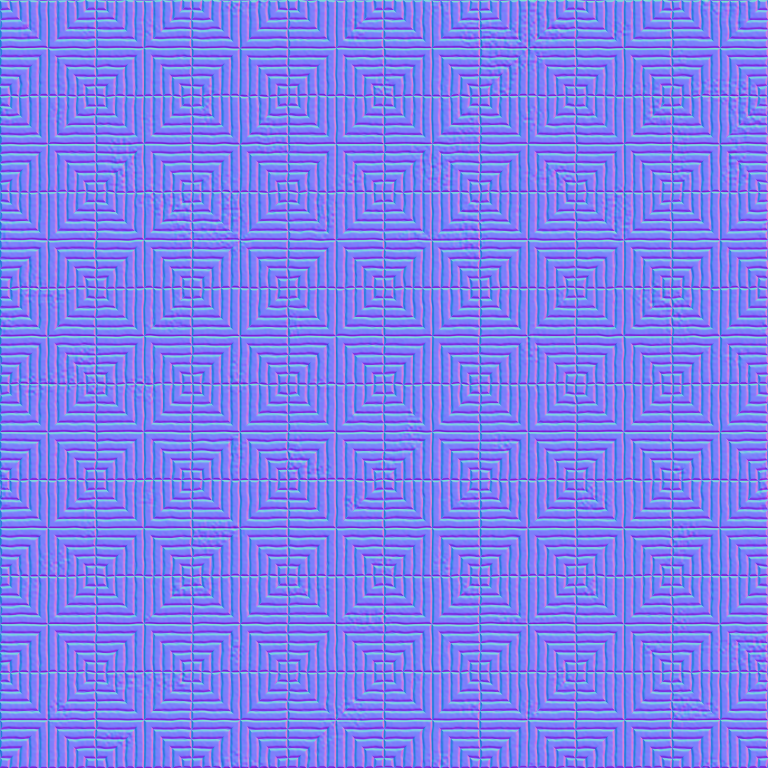
A Shadertoy shader for this texture map:

```glsl
// Tangent-space normal map of square tiles carved with nested square grooves.
// A wrapping height field (grooves, tile joints, worn patches) is sampled by
// finite differences, and the slopes are encoded as a colour.

const float REPEATS = 8.0;        // square motifs across and down
const float RING_STEP = 0.1;      // ring spacing, in motif widths
const float RING_OFFSET = 0.004;
const float RING_COUNT = 4.0;
const int SAMPLES = 2;            // antialiasing samples per axis

float hash(vec2 p, float seed) {
    vec3 q = fract(vec3(p.xyx) * vec3(0.1031, 0.1030, 0.0973) + seed * 0.137);
    q += dot(q, q.yzx + 33.33);
    return fract((q.x + q.y) * q.z);
}

// Value noise on [0,1] that wraps after a whole number of cells.
float wrapNoise(vec2 uv, float cells, float seed) {
    vec2 p = uv * cells;
    vec2 i = floor(p);
    vec2 f = fract(p);
    f = f * f * (3.0 - 2.0 * f);
    vec2 a = mod(i, cells);
    vec2 b = mod(i + 1.0, cells);
    float low = mix(hash(a, seed), hash(vec2(b.x, a.y), seed), f.x);
    float high = mix(hash(vec2(a.x, b.y), seed), hash(b, seed), f.x);
    return mix(low, high, f.y);
}

// Rounded channel cut along a line at the given distance.
float groove(float dist, float width, float depth) {
    float t = dist / width;
    return -depth * exp(-t * t);
}

float ringDistance(vec2 folded) {
    float m = max(folded.x, folded.y) - RING_OFFSET;
    float ring = clamp(round(m / RING_STEP), 1.0, RING_COUNT);
    return abs(m - ring * RING_STEP);
}

// Joints run through the motif centres and midway between them.
float jointDistance(vec2 folded) {
    vec2 d = min(folded, 0.5 - folded);
    return min(d.x, d.y);
}

// Height in motif widths.
float surfaceHeight(vec2 uv) {
    // Uneven hand-cut edges
    vec2 wobble = vec2(wrapNoise(uv, 72.0, 1.0), wrapNoise(uv, 72.0, 2.0)) - 0.5;
    float chip = wrapNoise(uv, 192.0, 3.0) - 0.5;
    vec2 q = uv * REPEATS + wobble * 0.013;
    vec2 folded = abs(q - round(q));

    float rings = groove(ringDistance(folded) + chip * 0.006, 0.0155, 0.017);
    float joints = groove(jointDistance(folded), 0.012, 0.018);

    // Fine grain, stronger inside scattered worn patches
    float patches = smoothstep(0.68, 0.9, wrapNoise(uv, 26.0, 4.0));
    float grain = wrapNoise(uv, 256.0, 5.0) - 0.5;
    return min(rings, joints) + grain * mix(0.0018, 0.010, patches);
}

vec3 surfaceNormal(vec2 uv) {
    float e = 0.0004;
    float h = surfaceHeight(uv);
    vec2 slope = vec2(surfaceHeight(uv + vec2(e, 0.0)),
                      surfaceHeight(uv + vec2(0.0, e))) - h;
    slope /= e * REPEATS;
    return normalize(vec3(-slope - vec2(0.025, 0.0), 1.0));
}

void mainImage(out vec4 fragColor, in vec2 fragCoord) {
    vec3 color = vec3(0.0);
    for (int y = 0; y < SAMPLES; y++) {
        for (int x = 0; x < SAMPLES; x++) {
            vec2 jitter = (vec2(x, y) + 0.5) / float(SAMPLES) - 0.5;
            vec3 normal = surfaceNormal((fragCoord + jitter) / iResolution.xy);
            color += normal * 0.5 + 0.5;
        }
    }
    color /= float(SAMPLES * SAMPLES);
    fragColor = vec4(color * vec3(1.0, 1.0, 0.985), 1.0);
}
```
